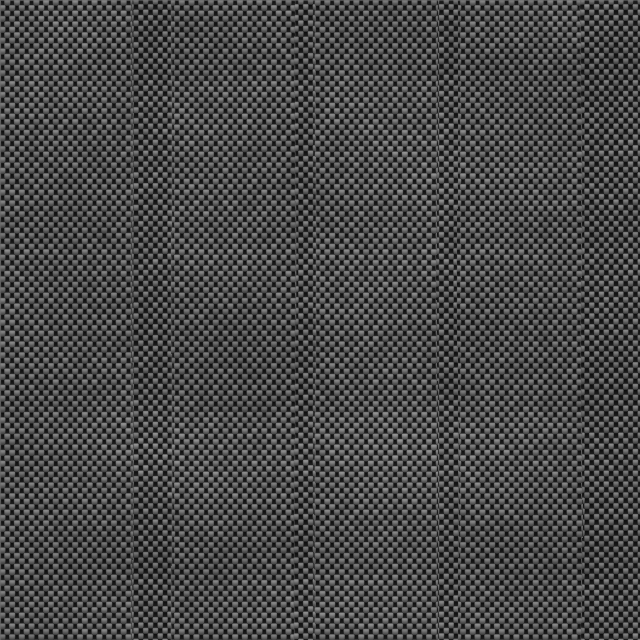
This texture is drawn by a three.js fragment shader. Its source:

```glsl
// Dark grey woven mesh: a fine checker of raised, top-lit threads over black holes.
// Threads are rounded boxes on a staggered grid; narrow vertical strips shift the weave
// and carry thin seams, while gradient noise and soft panels vary the tone.

#define REPEATS vec2(66.0, 59.0)     // thread pairs across and down
#define THREAD_HALF vec2(0.64, 0.57) // half size in checker cells
#define CORNER 0.20
#define SOFTNESS 0.20
#define STRIP_SHIFT vec2(0.45, 0.80)
#define SEAM_WIDTH 0.0011
#define PANEL_HEIGHT 0.26
#define TONE_VARIATION 0.16
#define HOLE_GREY 0.035
#define SHADE_GREY 0.28
#define LIGHT_GREY 0.50

varying vec2 vUv;

vec2 hashGradient(vec2 p) {
  vec2 q = vec2(dot(p, vec2(127.1, 311.7)), dot(p, vec2(269.5, 183.3)));
  return 2.0 * fract(sin(q) * 43758.5) - 1.0;
}

float gradientNoise(vec2 p) {
  vec2 i = floor(p);
  vec2 f = p - i;
  vec2 u = f * f * f * (f * (f * 6.0 - 15.0) + 10.0);
  float a = dot(hashGradient(i), f);
  float b = dot(hashGradient(i + vec2(1.0, 0.0)), f - vec2(1.0, 0.0));
  float c = dot(hashGradient(i + vec2(0.0, 1.0)), f - vec2(0.0, 1.0));
  float d = dot(hashGradient(i + 1.0), f - 1.0);
  return mix(mix(a, b, u.x), mix(c, d, u.x), u.y);
}

float roundedBox(vec2 p, vec2 halfSize, float radius) {
  vec2 q = abs(p) - halfSize + radius;
  return length(max(q, 0.0)) + min(max(q.x, q.y), 0.0) - radius;
}

// Signed distance to a vertical strip, negative inside
float strip(float x, float left, float right) {
  return abs(x - 0.5 * (left + right)) - 0.5 * (right - left);
}

float stripDistance(float x) {
  float d = strip(x, 0.206, 0.267);
  d = min(d, strip(x, 0.460, 0.492));
  d = min(d, strip(x, 0.684, 0.716));
  return min(d, strip(x, 0.908, 1.050));
}

// Grey of the weave at a position in checker cells
float weave(vec2 g, vec2 halfSize, float blur) {
  vec2 base = floor(g);
  float grey = HOLE_GREY + 0.09 * (1.0 - fract(g.y));
  for (int j = -1; j <= 1; j++) {
    for (int i = -1; i <= 1; i++) {
      vec2 cell = base + vec2(float(i), float(j));
      float raised = 1.0 - mod(cell.x + cell.y, 2.0);
      vec2 local = g - cell - 0.5;
      float cover = raised * (1.0 - smoothstep(-blur, blur, roundedBox(local, halfSize, CORNER)));
      float light = mix(SHADE_GREY, LIGHT_GREY, smoothstep(-0.55, 0.4, local.y));
      light *= 1.0 - 0.30 * local.x * local.x;
      light *= 1.0 + 0.08 * hashGradient(cell).x;
      grey = max(grey, mix(HOLE_GREY, light, cover));
    }
  }
  return grey;
}

void main() {
  vec2 pixel = fwidth(vUv);

  // Strips that sway slightly along their length
  float sway = 0.006 * gradientNoise(vec2(floor(vUv.x * 4.0 + 0.5) * 3.7, vUv.y * 2.5));
  float d = stripDistance(vUv.x + sway);
  float inside = 1.0 - step(0.0, d);

  // Weave, shifted and narrowed within the strips
  vec2 g = vUv * REPEATS * 2.0 + inside * STRIP_SHIFT;
  vec2 halfSize = THREAD_HALF - inside * vec2(0.07, 0.02);
  vec2 cellPixel = pixel * REPEATS * 2.0;
  float blur = max(SOFTNESS, 0.6 * max(cellPixel.x, cellPixel.y));
  float grey = weave(g, halfSize, blur);

  // Thin broken seams along the strips and a pale outer edge
  float broken = 0.55 + 0.45 * sin(g.y * 3.14159);
  float seam = 1.0 - smoothstep(0.0, SEAM_WIDTH + pixel.x, abs(d));
  grey = mix(grey, 0.36, 0.65 * seam * broken);
  float edge = min(vUv.x, 1.0 - vUv.y);
  grey = mix(grey, 0.42, 0.7 * (1.0 - smoothstep(0.0, 0.0015 + pixel.x, edge)));

  // Panel fade and uneven tone
  float panel = fract((vUv.y - 0.10) / PANEL_HEIGHT);
  float panelTone = 0.05 * smoothstep(0.0, 0.94, panel) * (1.0 - smoothstep(0.97, 1.0, panel));
  float tone = 0.99 + panelTone + TONE_VARIATION * gradientNoise(vUv * vec2(4.0, 5.0));
  gl_FragColor = vec4(vec3(clamp(grey * tone, 0.0, 1.0)), 1.0);
}
```
